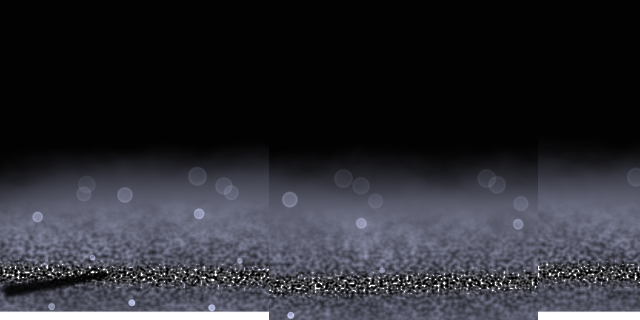
Reproduce this background procedurally as a Shadertoy shader.

```glsl
// Glittering dark ground with a narrow focus band, soft bokeh discs and a black sky.

const vec3 SKY = vec3(0.008);
const vec3 HAZE_TINT = vec3(0.94, 0.96, 1.14);
const vec3 GRAIN_TINT = vec3(1.0, 1.0, 0.98);
const vec3 BOKEH_TINT = vec3(0.90, 0.94, 1.10);
const float PANEL_WIDTH = 0.841;
const float PANEL_DROP = 0.026;

float hash(vec2 p) {
    vec3 v = fract(vec3(p.xyx) * 0.1031);
    v += dot(v, v.yzx + 33.33);
    return fract((v.x + v.y) * v.z);
}

vec2 gradient(vec2 cell) {
    float angle = 6.2832 * hash(cell);
    return vec2(cos(angle), sin(angle));
}

// Gradient noise, roughly -0.7 to 0.7
float noise(vec2 p) {
    vec2 i = floor(p), f = fract(p);
    vec2 u = f * f * f * (f * (f * 6.0 - 15.0) + 10.0);
    vec2 e = vec2(0.0, 1.0);
    float a = dot(gradient(i), f);
    float b = dot(gradient(i + e.yx), f - e.yx);
    float c = dot(gradient(i + e.xy), f - e.xy);
    float d = dot(gradient(i + e.yy), f - e.yy);
    return mix(mix(a, b, u.x), mix(c, d, u.x), u.y);
}

float fbm(vec2 p) {
    float sum = 0.0, amp = 1.0;
    for (int i = 0; i < 4; i++) {
        sum += amp * noise(p);
        p = p * 2.03 + 17.3;
        amp *= 0.55;
    }
    return sum;
}

float bell(float x, float width) {
    return exp(-x * x / (width * width));
}

// Translucent disc with a slightly brighter rim
float disc(vec2 p, float radius, float aa) {
    float d = length(p);
    float fill = 1.0 - smoothstep(radius - aa, radius + aa, d);
    return fill * (0.75 + 0.45 * smoothstep(0.6 * radius, radius, d));
}

// Evenly spaced discs with a little scatter; last is the highest index
float discRow(vec2 p, vec2 start, float spacing, float last, float radius, float aa) {
    float i = clamp(round((p.x - start.x) / spacing), 0.0, last);
    vec2 seed = vec2(i, start.x * 97.0);
    vec2 jitter = (vec2(hash(seed), hash(seed + 5.7)) - 0.5) * 0.016;
    vec2 center = start + vec2(i * spacing, 0.0) + jitter;
    return disc(p - center, radius, aa) * mix(0.65, 1.0, hash(seed + 9.1));
}

// Tapered shadow lying along a segment
float streak(vec2 p, vec2 a, vec2 b, float width) {
    vec2 ab = b - a;
    float t = clamp(dot(p - a, ab) / dot(ab, ab), 0.0, 1.0);
    float w = width * mix(1.0, 0.5, t);
    return 1.0 - smoothstep(0.35 * w, 1.4 * w, length(p - a - t * ab));
}

vec3 ground(vec2 p, float horizon) {
    float focus = 0.140 + 0.006 * cos(p.x * 3.7);
    float d = p.y - focus;
    float sharp = bell(d, 0.030);
    float soft = bell(d, 0.10);

    // Haze rising into the dark
    float cloud = fbm(p * vec2(4.0, 6.0));
    float fade = 1.0 - smoothstep(horizon - 0.24, horizon, p.y + 0.035 * cloud);
    float light = 0.41 * fade * (1.0 + 0.20 * cloud);
    light *= mix(0.72, 1.0, smoothstep(0.12, 0.27, p.y)) * (1.0 - 0.25 * sharp);
    light += 0.06 * (1.0 - smoothstep(0.02, 0.09, p.y));

    // Grain sharpens toward the focus band
    float mottle = fbm(p * vec2(26.0, 32.0)) * (1.0 - smoothstep(0.22, 0.42, p.y));
    light *= 1.0 + 0.30 * mottle + 1.1 * soft * noise(p * vec2(66.0, 78.0));
    float grain = noise(p * vec2(112.0, 124.0));
    light += sharp * (0.75 * grain + 1.2 * smoothstep(0.25, 0.6, grain));
    return max(light, 0.0) * mix(HAZE_TINT, GRAIN_TINT, 0.8 * sharp);
}

void mainImage(out vec4 fragColor, in vec2 fragCoord) {
    vec2 p = fragCoord / iResolution.y;
    float aa = 1.0 / iResolution.y;

    // The middle panel hangs lower than its neighbours
    float middle = step(PANEL_WIDTH, p.x) - step(2.0 * PANEL_WIDTH, p.x);
    vec2 q = p + vec2(0.0, PANEL_DROP * middle);
    float horizon = 0.575 - 0.06 * exp(-5.0 * p.x);
    vec3 color = SKY + ground(q, horizon);

    // Large faint discs, then smaller brighter ones
    float glow = 0.10 * discRow(p, vec2(0.617, 0.448), 0.456, 3.0, 0.029, aa);
    glow += 0.08 * discRow(p, vec2(0.276, 0.424), 0.427, 3.0, 0.027, aa);
    glow += 0.08 * discRow(q, vec2(0.265, 0.391), 0.456, 3.0, 0.023, aa);
    glow += 0.17 * discRow(q, vec2(0.398, 0.398), 0.503, 1.0, 0.024, aa);
    glow += 0.28 * discRow(q, vec2(0.122, 0.326), 0.500, 3.0, 0.016, aa);
    glow += 0.55 * discRow(q, vec2(0.169, 0.046), 0.245, 3.0, 0.010, aa);
    glow += 0.55 * discRow(q, vec2(0.290, 0.188), 0.456, 2.0, 0.008, aa);
    color += glow * BOKEH_TINT;

    // Shadow across the left foreground
    color *= 1.0 - 0.88 * streak(p, vec2(0.03, 0.092), vec2(0.33, 0.140), 0.023);

    // White footing below the outer panels
    float footing = 1.0 - smoothstep(PANEL_DROP - aa, PANEL_DROP + aa, p.y);
    color = mix(color, vec3(1.0), footing * (1.0 - middle));
    fragColor = vec4(clamp(color, 0.0, 1.0), 1.0);
}
```
